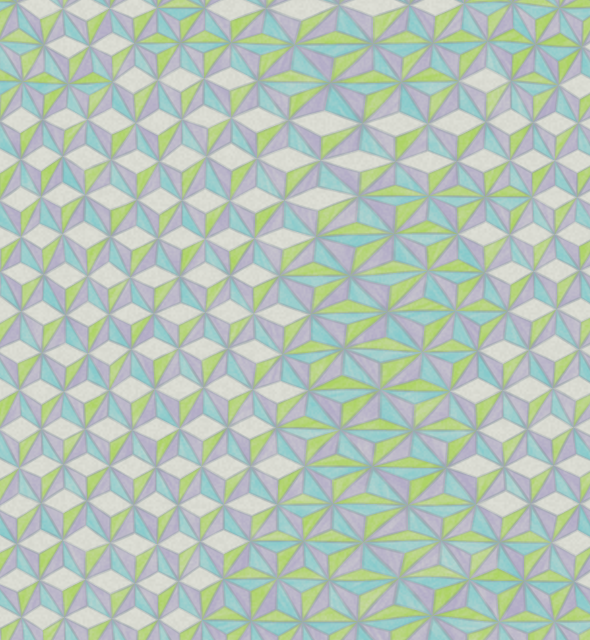
Write a Shadertoy shader that draws this pattern.

```glsl
// Hand-coloured tumbling blocks: a triangular lattice of six-pointed stars, each
// triangle cut in three from its centre. Columns swell around a leaning axis, some
// block tops are left bare and others split in two; pencil strokes fill the faces.

const vec3 PAPER = vec3(0.855, 0.86, 0.825);
const vec3 LILAC = vec3(0.72, 0.70, 0.785);
const vec3 TEAL  = vec3(0.57, 0.80, 0.80);
const vec3 LIME  = vec3(0.70, 0.83, 0.45);
const vec3 LINE  = vec3(0.56, 0.61, 0.64);
const float ROWS = 16.7;      // star rows per canvas height
const float COLUMNS = 14.2;   // star columns per canvas height, outside the swell
const int SAMPLES = 3;        // antialiasing samples per axis

float hash(vec2 p) {
    vec3 q = fract(p.xyx * vec3(0.1031, 0.1030, 0.0973));
    q += dot(q, q.yzx + 33.33);
    return fract((q.x + q.y) * q.z);
}

float noise(vec2 p) {
    vec2 i = floor(p), f = fract(p);
    f = f * f * (3.0 - 2.0 * f);
    return mix(mix(hash(i), hash(i + vec2(1, 0)), f.x),
               mix(hash(i + vec2(0, 1)), hash(i + vec2(1, 1)), f.x), f.y);
}

// Canvas position to (column, row); stars sit on integers, odd rows shifted by half
vec2 toLattice(vec2 p) {
    p += 0.013 * (vec2(noise(p * 9.0), noise(p * 9.0 + 57.0)) - 0.5);
    float axis = 0.64 - 0.13 * p.y;
    float column = COLUMNS * p.x - 0.95 * tanh((p.x - axis) / 0.156) - 2.389;
    return vec2(column, (p.y - 0.512) * ROWS);
}

// True where the block top centred at (column, row) is split into two colours
bool isSplit(vec2 top) {
    float chance = hash(top * 2.0 + 71.0);
    float rise = smoothstep(2.5, 3.5, top.y);
    float centre = 6.2 + 1.4 * rise;
    float halfWidth = 1.3 + 0.5 * rise + 2.2 * (1.0 - smoothstep(-8.5, -4.0, top.y));
    bool band = top.y < 3.8 && abs(top.x - centre) < halfWidth + 0.7 * (chance - 0.5);
    return band || (top.y > 5.7 && chance < 0.65);
}

// Pencil coverage: streaks along one direction, paper tooth and uneven pressure
float pencil(vec2 p, float angle, float seed) {
    float c = cos(angle), s = sin(angle);
    vec2 q = vec2(c * p.x + s * p.y, c * p.y - s * p.x);
    float streak = noise(q * vec2(35.0, 210.0) + seed * 91.0);
    float tooth = noise(p * 330.0);
    float pressure = noise(p * 23.0 + seed * 17.0);
    return 0.86 + 0.34 * (streak - 0.5) + 0.22 * (tooth - 0.5)
         + 0.28 * (pressure - 0.5) + 0.2 * (seed - 0.5);
}

float stroke(float dist, float halfWidth) {
    return 1.0 - smoothstep(0.3 * halfWidth, halfWidth, dist);
}

vec3 pattern(vec2 p) {
    vec2 lattice = toLattice(p);
    vec2 skewed = vec2(lattice.x - 0.5 * lattice.y, lattice.y);
    vec2 cell = floor(skewed), f = fract(skewed);
    bool up = f.x + f.y < 1.0;

    // Weights measured from the level, left and right sides of the triangle
    vec3 w = up ? vec3(f.y, f.x, 1.0 - f.x - f.y)
                : vec3(1.0 - f.y, f.x + f.y - 1.0, 1.0 - f.x);
    float side = min(w.x, min(w.y, w.z));

    // Uneven scaling shifts the inner corner while the spokes still meet the stars
    vec2 id = cell * 2.0 + (up ? 0.0 : 1.0) + 100.0;
    w *= 0.85 + 0.3 * vec3(hash(id), hash(id + 211.0), hash(id + 433.0));
    float nearest = min(w.x, min(w.y, w.z));
    float farthest = max(w.x, max(w.y, w.z));
    float spoke = 0.6 * (w.x + w.y + w.z - 2.0 * nearest - farthest);

    // Choose the face pigment and the direction of its strokes
    bool isTop = nearest == w.x;
    bool isLeft = !isTop && nearest == w.y;
    vec2 edge = cell + vec2(0.0, up ? 0.0 : 1.0);
    bool split = isSplit(vec2(edge.x + 0.5 + 0.5 * edge.y, edge.y));
    bool bare = isTop && !split;
    vec3 pigment = isLeft ? LILAC : (isTop == up ? LIME : TEAL);
    float angle = isTop ? 0.2 : (isLeft == up ? 1.05 : 2.05);
    float seed = hash(id + (isTop ? 7.0 : isLeft ? 19.0 : 31.0));
    angle += 0.6 * (seed - 0.5);

    float grain = noise(p * 290.0) - 0.5;
    vec3 colour = PAPER + 0.035 * grain;
    if (!bare) colour = mix(colour, pigment, clamp(pencil(p, angle, seed), 0.25, 1.15));

    // Outlines: spokes everywhere, sides except across bare tops
    float outline = 0.38 * stroke(spoke, 0.05);
    if (!bare) outline = max(outline, 0.42 * stroke(side, 0.05));
    outline *= 0.6 + 0.8 * noise(p * 60.0);

    // Layered pigment darkens the star points
    float point = smoothstep(0.8, 1.0, 1.0 - side - spoke) * smoothstep(0.75, 0.98, farthest);
    return mix(colour, LINE, clamp(outline + 0.15 * point, 0.0, 0.6));
}

void mainImage(out vec4 fragColor, in vec2 fragCoord) {
    vec3 sum = vec3(0.0);
    for (int j = 0; j < SAMPLES; j++)
        for (int i = 0; i < SAMPLES; i++) {
            vec2 offset = (vec2(i, j) + 0.5) / float(SAMPLES) - 0.5;
            sum += pattern((fragCoord + offset) / iResolution.y);
        }
    fragColor = vec4(sum / float(SAMPLES * SAMPLES), 1.0);
}
```
